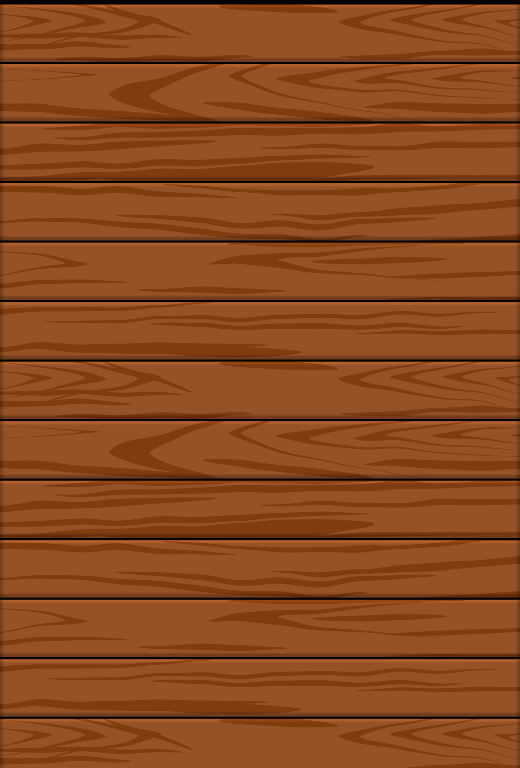
Reproduce this texture procedurally as a WebGL 1 fragment shader.

```glsl
precision highp float;
uniform vec2 u_resolution;

const float PLANK_HEIGHT = 0.0775;
const float TOP_BORDER = 0.0045;
const float DESIGNS = 6.0;
const vec3 WOOD = vec3(0.59, 0.32, 0.15);
const vec3 GRAIN = vec3(0.50, 0.23, 0.06);
const vec3 GAP = vec3(0.02, 0.008, 0.005);

float hash(vec2 p) {
  return fract(sin(dot(p, vec2(127.1, 311.7))) * 43758.5453);
}

float noise(vec2 p) {
  vec2 i = floor(p), f = fract(p);
  f = f * f * (3.0 - 2.0 * f);
  return mix(mix(hash(i), hash(i + vec2(1.0, 0.0)), f.x),
             mix(hash(i + vec2(0.0, 1.0)), hash(i + 1.0), f.x), f.y);
}

// Shapes return a vertical distance in plank heights, positive inside.
// Tapered streak from a to b.
float streak(vec2 p, vec2 a, vec2 b, float halfWidth) {
  float t = (p.x - a.x) / (b.x - a.x);
  float taper = 4.0 * t * (1.0 - t);
  float spine = mix(a.y, b.y, t);
  return taper > 0.0 ? halfWidth * sqrt(taper) - abs(p.y - spine) : -1.0;
}

// Rounded arrowhead whose arms thin out along direction dir.
float arrowhead(vec2 p, vec2 tip, float dir, vec2 size, float thickness) {
  float s = (p.x - tip.x) * dir / size.x;
  if (s < 0.0 || s > 1.0) return -1.0;
  float inner = max(s - thickness / size.x * (1.0 - s), 0.0);
  float y = abs(p.y - tip.y);
  float hollow = inner > 0.0 ? y - size.y * pow(inner, 0.7) : 1.0;
  return min(size.y * pow(s, 0.7) - y, hollow);
}

// Arrowheads nested toward the heart of a knot.
float knot(vec2 p, vec2 tip, float dir, vec2 size, float pitch) {
  float d = -1.0;
  for (int i = 0; i < 4; i++) {
    float offset = pitch * float(i);
    float scale = 1.0 - offset / size.x;
    if (scale > 0.05) {
      vec2 ringTip = tip + vec2(dir * offset, 0.0);
      d = max(d, arrowhead(p, ringTip, dir, size * scale, pitch * 0.48));
    }
  }
  return d;
}

// Lanes of scattered streaks between two heights.
float lanes(vec2 p, vec2 span, float count, float reach, float seed) {
  float d = -1.0;
  for (int i = 0; i < 8; i++) {
    float lane = float(i);
    if (lane >= count) break;
    vec2 key = vec2(lane, seed);
    float y = mix(span.x, span.y, (lane + 0.3 + 0.4 * hash(key)) / count);
    float middle = fract(lane * 0.618 + hash(key + 3.7));
    float halfLength = reach * mix(0.6, 1.2, hash(key + 8.1));
    float width = (span.y - span.x) / count * mix(0.2, 0.42, hash(key + 5.3));
    float slope = 0.1 * (hash(key + 2.9) - 0.5);
    d = max(d, streak(p, vec2(middle - halfLength, y - slope),
                      vec2(middle + halfLength, y + slope), width));
  }
  return d;
}

// Grain of one plank design; p.x runs 0..1 across, p.y 0..1 downward.
float grain(vec2 p, float design) {
  p.y += 0.09 * (noise(vec2(p.x * 13.0, p.y * 3.0 + design * 7.0)) - 0.5);
  float d;
  if (design < 0.5) { // knots at both ends
    d = knot(p, vec2(0.31, 0.3), -1.0, vec2(0.33, 0.5), 0.105);
    d = max(d, knot(p, vec2(0.65, 0.3), 1.0, vec2(0.37, 0.52), 0.1));
    d = max(d, streak(p, vec2(0.42, 0.02), vec2(0.65, 0.12), 0.07));
    d = max(d, streak(p, vec2(0.2, 0.0), vec2(0.37, 0.55), 0.04));
    return max(d, lanes(p, vec2(0.5, 1.0), 4.0, 0.23, 4.0));
  }
  if (design < 1.5) { // broad arrows opening to the right
    d = arrowhead(p, vec2(0.19, 0.2), -1.0, vec2(0.25, 0.14), 0.04);
    d = max(d, arrowhead(p, vec2(0.21, 0.53), 1.0, vec2(0.34, 0.75), 0.1));
    d = max(d, arrowhead(p, vec2(0.44, 0.25), 1.0, vec2(0.4, 0.75), 0.025));
    d = max(d, knot(p, vec2(0.53, 0.27), 1.0, vec2(0.52, 0.42), 0.15));
    d = max(d, streak(p, vec2(0.39, 0.65), vec2(0.72, 1.0), 0.07));
    d = max(d, streak(p, vec2(0.7, 0.72), vec2(1.1, 0.82), 0.07));
    return max(d, streak(p, vec2(-0.15, 0.6), vec2(0.4, 1.0), 0.08));
  }
  if (design < 2.5) { // rising streaks over a wedge
    p.y += 0.2 * (p.x - 0.5);
    d = lanes(p, vec2(-0.05, 1.05), 7.0, 0.45, 11.0);
    return max(d, streak(p, vec2(0.2, 0.9), vec2(0.72, 0.82), 0.13));
  }
  if (design < 3.5) { // long swell
    p.y -= 0.13 * cos(5.5 * (p.x - 0.62));
    return lanes(p, vec2(-0.05, 1.05), 6.0, 0.48, 23.0);
  }
  if (design < 4.5) { // tongue and split lens
    d = arrowhead(p, vec2(0.17, 0.37), -1.0, vec2(0.24, 0.25), 0.055);
    d = max(d, arrowhead(p, vec2(0.4, 0.35), 1.0, vec2(0.45, 0.28), 0.19));
    d = max(d, streak(p, vec2(0.6, 0.32), vec2(0.86, 0.32), 0.05));
    d = max(d, lanes(p, vec2(0.0, 0.16), 1.0, 0.35, 31.0));
    return max(d, lanes(p, vec2(0.5, 1.05), 4.0, 0.24, 37.0));
  }
  p.y += 0.1 * (p.x - 0.5); // calm streaks with a low wedge
  d = lanes(p, vec2(0.0, 0.85), 5.0, 0.4, 43.0);
  return max(d, streak(p, vec2(0.02, 0.72), vec2(0.58, 0.88), 0.1));
}

void main() {
  vec2 uv = gl_FragCoord.xy / u_resolution;
  float rows = (1.0 - uv.y - TOP_BORDER) / PLANK_HEIGHT;
  vec2 p = vec2(uv.x, fract(rows));
  float aa = 1.0 / (PLANK_HEIGHT * u_resolution.y);
  float mark = grain(p, mod(floor(rows), DESIGNS));
  vec3 color = mix(WOOD, GRAIN, smoothstep(-0.5 * aa, 0.5 * aa, mark));

  // Lit upper edge, shaded lower edge and sides
  color *= 1.0 + 0.18 * (1.0 - smoothstep(0.04, 0.09, p.y));
  color *= 1.0 - 0.25 * smoothstep(0.89, 0.95, p.y);
  float side = min(uv.x, 1.0 - uv.x);
  color *= 1.0 - 0.25 * (1.0 - smoothstep(0.0, 0.01, side));

  // Dark gaps and top border
  float edge = min(p.y, 1.0 - p.y);
  float gap = 1.0 - smoothstep(0.018 - 0.5 * aa, 0.018 + 0.5 * aa, edge);
  gap = max(gap, step(rows, 0.0));
  gl_FragColor = vec4(mix(color, GAP, gap), 1.0);
}
```
